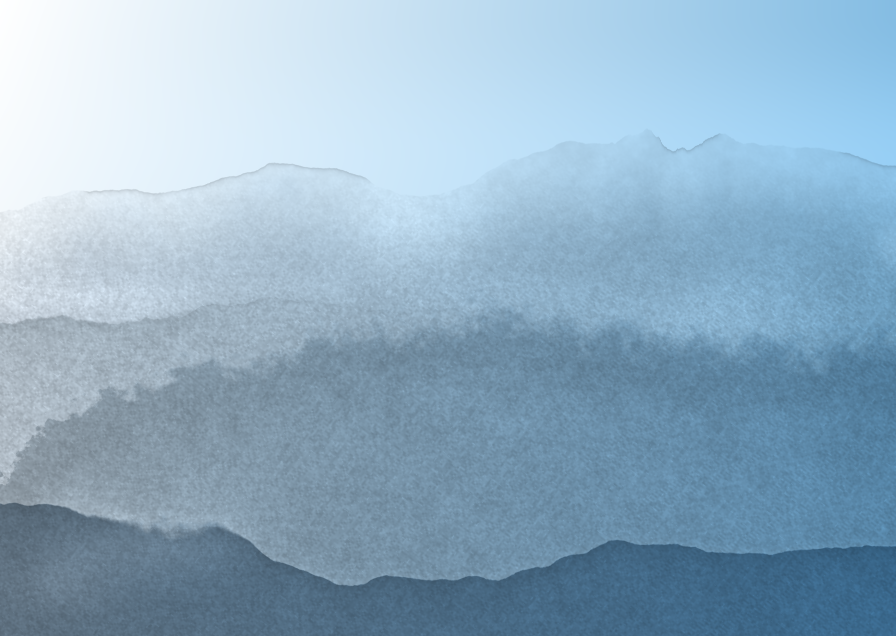
A Shadertoy shader for this background:

```glsl
const vec3 SKY_LIGHT = vec3(1.0);
const vec3 SKY_BLUE = vec3(0.52, 0.74, 0.89);
const vec3 MIST_LEFT = vec3(0.75, 0.79, 0.83), MIST_RIGHT = vec3(0.43, 0.62, 0.75);
const vec3 VEIL_LEFT = vec3(0.65, 0.70, 0.74), VEIL_RIGHT = vec3(0.45, 0.60, 0.71);
const vec3 HILL_LEFT = vec3(0.55, 0.60, 0.64), HILL_RIGHT = vec3(0.32, 0.50, 0.63);
const vec3 BASE_LEFT = vec3(0.36, 0.43, 0.49), BASE_RIGHT = vec3(0.22, 0.40, 0.54);
const float GRAIN = 0.13;
const float BLOTCH = 0.09;
const float MOTTLE = 0.14;
const float EDGE_WOBBLE = 0.018;
const int LAST = 16;

// Ridge heights at equal steps from left to right
const float MIST[17] = float[17](.663, .692, .703, .698, .720, .740, .734, .701, .698,
    .745, .772, .774, .768, .780, .769, .762, .740);
const float VEIL[17] = float[17](.487, .500, .489, .505, .522, .527, .520, .510, .500,
    .500, .500, .490, .480, .480, .480, .480, .480);
const float HILL[17] = float[17](.253, .337, .381, .405, .427, .447, .469, .485, .495,
    .496, .491, .476, .462, .454, .456, .463, .469);
const float BASE[17] = float[17](.211, .201, .179, .168, .172, .117, .084, .092, .090,
    .093, .121, .148, .141, .132, .132, .137, .145);

float hash(vec2 p) {
    return fract(sin(dot(p, vec2(127.1, 311.7))) * 43758.5453);
}

float noise(vec2 p) {
    vec2 i = floor(p), f = fract(p);
    f = f * f * (3.0 - 2.0 * f);
    return mix(mix(hash(i), hash(i + vec2(1, 0)), f.x),
               mix(hash(i + vec2(0, 1)), hash(i + vec2(1, 1)), f.x), f.y);
}

float fbm(vec2 p) {
    float sum = 0.0, amp = 0.5;
    for (int i = 0; i < 5; i++) {
        sum += amp * noise(p);
        p = mat2(1.6, 1.2, -1.2, 1.6) * p + 7.3;
        amp *= 0.5;
    }
    return sum;
}

// Catmull-Rom curve through the ridge heights
float ridge(float h[17], float x) {
    float s = clamp(x, 0.0, 0.9999) * float(LAST);
    int i = int(s);
    float f = fract(s);
    float a = h[max(i - 1, 0)], b = h[i], c = h[i + 1], d = h[min(i + 2, LAST)];
    return b + 0.5 * f * (c - a + f * (2.0 * a - 5.0 * b + 4.0 * c - d
        + f * (3.0 * (b - c) + d - a)));
}

float bump(float x, float center, float width) {
    float d = (x - center) / width;
    return exp(-d * d);
}

float spot(vec2 uv, vec2 center, vec2 radius) {
    vec2 d = (uv - center) / radius;
    return exp(-dot(d, d));
}

// Thin pigment line left along the rim of a wash
float rim(float depth, float width) {
    return smoothstep(-0.0015, 0.0015, depth) * exp(-max(depth, 0.0) / width);
}

void mainImage(out vec4 fragColor, in vec2 fragCoord) {
    vec2 uv = fragCoord / iResolution.xy;
    vec2 p = fragCoord / iResolution.y;
    float aa = 1.0 / iResolution.y;
    float cloud = fbm(p * 5.0) - 0.5;
    float rough = fbm(p * 24.0 + 3.0) - 0.5;
    float fine = fbm(p * 70.0 + 9.0) - 0.5;
    float wobble = EDGE_WOBBLE * (fbm(p * vec2(28.0, 12.0) + 4.0) - 0.5);

    // Sky, hazier toward the ridge
    float blue = 1.0 * uv.x + 0.28 * (1.0 - uv.y) * (1.0 - uv.x);
    vec3 color = mix(SKY_LIGHT, SKY_BLUE, min(blue, 1.0));
    color += 0.07 * uv.x * smoothstep(0.98, 0.74, uv.y);

    // Pale upper wash with small jagged peaks, dense only further down
    float peaks = 0.026 * bump(uv.x, 0.726, 0.014) + 0.014 * bump(uv.x, 0.700, 0.014)
        + 0.012 * bump(uv.x, 0.805, 0.016);
    float jagged = 0.03 * bump(uv.x, 0.76, 0.10) * (fbm(vec2(p.x * 45.0, 1.0)) - 0.5);
    float depth = ridge(MIST, uv.x) + peaks + jagged + wobble - uv.y;
    float paper = smoothstep(-aa, aa, depth);
    float density = 0.14 + 0.86 * smoothstep(-0.02, 0.17, depth + 0.10 * cloud + 0.05 * rough);
    color = mix(color, mix(MIST_LEFT, MIST_RIGHT, uv.x), paper * density);
    float rimPatch = smoothstep(0.45, 0.65, noise(vec2(p.x * 11.0, 2.0)));
    color *= 1.0 - rim(depth, 0.003) * 0.17 * rimPatch;
    color += paper * 0.05 * spot(uv, vec2(0.80, 0.50), vec2(0.10, 0.06));
    color += paper * 0.03 * spot(uv, vec2(0.43, 0.64), vec2(0.07, 0.08));
    color += paper * 0.07 * spot(uv, vec2(1.0, 0.61), vec2(0.02, 0.035));
    color += paper * 0.07 * spot(uv, vec2(0.05, 0.53), vec2(0.16, 0.03));

    // Second wash, fading toward the middle
    depth = ridge(VEIL, uv.x) + wobble + 0.02 * rough + 0.01 * fine - uv.y;
    float soft = mix(0.003, 0.05, smoothstep(0.12, 0.45, uv.x));
    float fade = 1.0 - smoothstep(0.2, 0.65, uv.x);
    float inside = smoothstep(-soft, soft, depth) * fade;
    density = 0.45 + 0.55 * exp(-max(depth, 0.0) * 11.0);
    color = mix(color, mix(VEIL_LEFT, VEIL_RIGHT, uv.x), inside * density);
    color *= 1.0 - 0.08 * rim(depth, 0.006) * fade;

    // Broad middle wash with a ragged crest
    depth = ridge(HILL, uv.x) + wobble + 0.07 * rough + 0.06 * fine + 0.03 * cloud - uv.y;
    soft = mix(0.005, 0.035, smoothstep(0.04, 0.4, uv.x));
    inside = smoothstep(-soft, soft, depth);
    vec3 hill = mix(HILL_LEFT, HILL_RIGHT, uv.x);
    hill *= 1.03 - 0.06 * exp(-pow((depth - 0.05) / 0.06, 2.0));
    color = mix(color, hill, inside * 0.95);

    // Dark foreground with a light fringe above its rim
    depth = ridge(BASE, uv.x) + wobble + 0.008 * rough - uv.y;
    float above = max(-depth, 0.0);
    color += 0.04 * exp(-above / 0.006) + 0.08 * exp(-above / 0.03) * bump(uv.x, 0.16, 0.13);
    soft = aa + 0.018 * bump(uv.x, 0.18, 0.06);
    inside = smoothstep(-soft, soft, depth + 0.03 * fine * bump(uv.x, 0.18, 0.07));
    vec3 base = mix(BASE_LEFT, BASE_RIGHT, uv.x) * (1.03 - 0.13 * rim(depth, 0.025));
    base += 0.06 * spot(uv, vec2(0.17, 0.14), vec2(0.10, 0.045));
    base += 0.06 * spot(uv, vec2(0.07, 0.08), vec2(0.06, 0.05));
    color = mix(color, base, inside);

    // Pigment blotches, mottling and slanted paper grain
    vec2 q = mat2(0.8, 0.6, -0.6, 0.8) * p;
    float grain = noise(q * vec2(300.0, 340.0)) + 0.6 * noise(q * 170.0 + 5.0) - 0.8;
    float speck = smoothstep(0.78, 1.0, noise(q * vec2(210.0, 260.0) + 31.0));
    float strength = paper * smoothstep(0.82, 0.45, uv.y);
    color *= 1.0 + paper * (BLOTCH * cloud + MOTTLE * (0.6 * rough + 0.4 * fine))
        + strength * (GRAIN * grain + 0.07 * speck);
    fragColor = vec4(clamp(color, 0.0, 1.0), 1.0);
}
```
